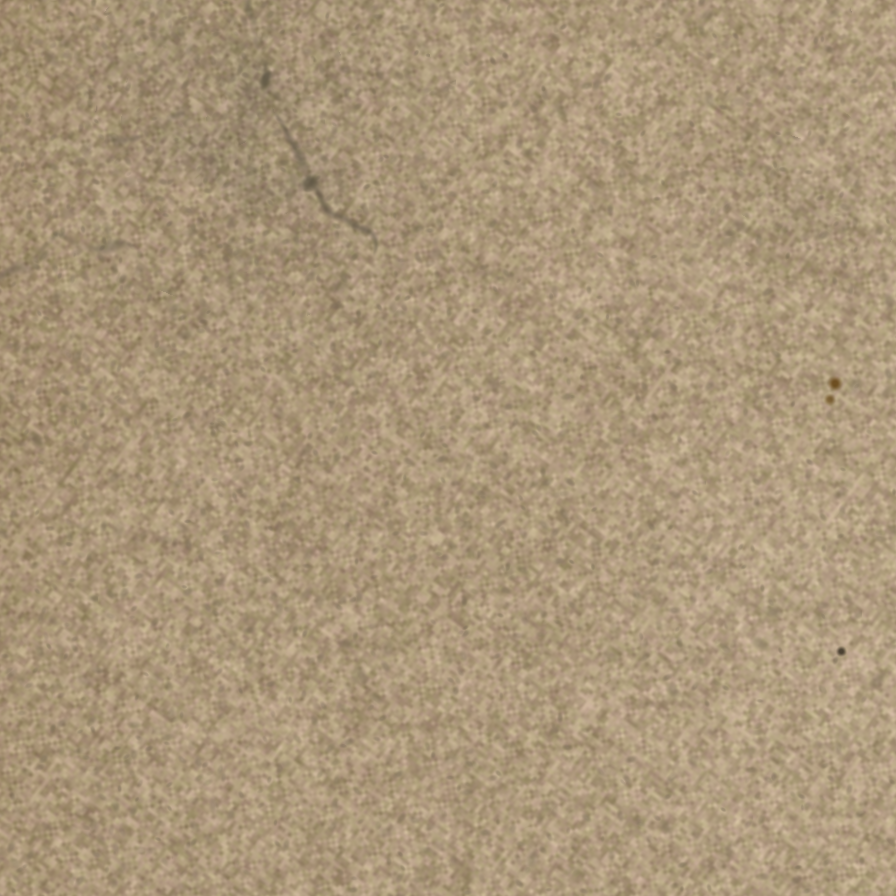
A three.js fragment shader for this texture:

```glsl
varying vec2 vUv;

const vec3 SHADE_TAN = vec3(0.645, 0.562, 0.443);
const vec3 LIGHT_TAN = vec3(0.720, 0.643, 0.528);
const vec3 STAIN_GREY = vec3(0.525, 0.475, 0.385);
const vec3 FLECK_GREY = vec3(0.46, 0.41, 0.33);
const vec3 VEIN_DARK = vec3(0.34, 0.31, 0.25);
const vec3 RUST = vec3(0.38, 0.25, 0.06);
const vec3 SOOT = vec3(0.22, 0.19, 0.14);

float hash(vec2 p) {
  vec3 q = fract(vec3(p.xyx) * 0.1031);
  q += dot(q, q.yzx + 33.33);
  return fract((q.x + q.y) * q.z);
}

float noise(vec2 p) {
  vec2 i = floor(p);
  vec2 f = fract(p);
  f = f * f * (3.0 - 2.0 * f);
  return mix(mix(hash(i), hash(i + vec2(1.0, 0.0)), f.x),
             mix(hash(i + vec2(0.0, 1.0)), hash(i + vec2(1.0, 1.0)), f.x), f.y);
}

// Noise centred on zero, with its lattice turned off the canvas axes
float grain(vec2 p, float frequency, float seed) {
  vec2 turned = mat2(0.8, 0.6, -0.6, 0.8) * p;
  return noise(turned * frequency + seed) - 0.5;
}

float fbm(vec2 p, float frequency, float seed) {
  float sum = 0.0;
  float weight = 1.0;
  for (int i = 0; i < 4; i++) {
    sum += weight * grain(p, frequency, seed + float(i) * 17.0);
    frequency *= 2.1;
    weight *= 0.55;
  }
  return sum;
}

float softDot(vec2 p, vec2 centre, float radius) {
  return 1.0 - smoothstep(radius * 0.2, radius, length(p - centre));
}

// Small elongated marks, one at most in each cell
float flecks(vec2 p, float cells, float density, float seed) {
  vec2 g = p * cells;
  float cover = 0.0;
  for (int y = -1; y <= 1; y++) {
    for (int x = -1; x <= 1; x++) {
      vec2 id = floor(g) + vec2(float(x), float(y));
      vec2 key = id + seed;
      vec2 d = g - id - vec2(hash(key + 3.7), hash(key + 8.1));
      float angle = 6.2832 * hash(key + 21.3);
      vec2 axis = vec2(cos(angle), sin(angle));
      d = vec2(dot(d, axis) * 0.6, dot(d, vec2(-axis.y, axis.x)));
      float size = mix(0.24, 0.50, hash(key + 31.9));
      float present = step(hash(key + 47.2), density);
      float strength = mix(0.3, 1.0, hash(key + 59.4));
      cover = max(cover, present * strength * softDot(d, vec2(0.0), size));
    }
  }
  return cover;
}

// Faint broken line between two points
float vein(vec2 p, vec2 a, vec2 b, float width) {
  vec2 ab = b - a;
  float t = clamp(dot(p - a, ab) / dot(ab, ab), 0.0, 1.0);
  float line = 1.0 - smoothstep(0.0, width, length(p - a - ab * t));
  return line * smoothstep(-0.4, 0.25, grain(p, 70.0, 80.0));
}

void main() {
  vec2 p = vUv;

  // Broad light, with a dim left edge
  float light = 0.48 + 0.52 * (p.x - 0.5) - 0.15 * (p.y - 0.5);
  light += 0.20 * fbm(p, 5.0, 11.0) - 0.25 * exp(-p.x * 14.0);
  vec3 color = mix(SHADE_TAN, LIGHT_TAN, light);

  // Grey stain at upper left and a fainter one at right
  vec2 fromStain = (p - vec2(0.27, 0.86)) / vec2(0.18, 0.20);
  float stain = exp(-dot(fromStain, fromStain));
  vec2 fromHaze = (p - vec2(0.87, 0.79)) / vec2(0.11, 0.09);
  float haze = stain + 0.35 * exp(-dot(fromHaze, fromHaze));
  color = mix(color, STAIN_GREY, clamp(haze * (0.28 + 0.45 * fbm(p, 20.0, 29.0)), 0.0, 0.6));

  // Paper grain and its fine pink and green mottling
  float tone = 0.145 * grain(p, 225.0, 5.0) + 0.105 * grain(p, 125.0, 43.0);
  tone += 0.045 * grain(p, 52.0, 67.0);
  color += tone * vec3(1.0, 0.98, 0.95);
  color += grain(p, 95.0, 101.0) * vec3(0.012, -0.012, 0.012);
  color += grain(p, 200.0, 131.0) * vec3(0.016, -0.014, 0.040);

  // Scattered flecks, denser in the stain
  float density = 0.10 + 0.12 * (1.0 - p.x) + 0.3 * haze;
  float marks = 0.48 * flecks(p, 85.0, density, 7.0);
  marks = max(marks, 0.40 * flecks(p, 55.0, density * 0.5, 90.0));
  color = mix(color, FLECK_GREY, marks);
  color = mix(color, LIGHT_TAN + 0.04, 0.5 * flecks(p, 75.0, 0.14, 150.0));

  // Wandering veins
  vec2 q = p + 0.018 * vec2(grain(p, 36.0, 3.0), grain(p, 36.0, 55.0));
  float veins = vein(q, vec2(0.275, 1.0), vec2(0.305, 0.90), 0.008);
  veins = max(veins, vein(q, vec2(0.305, 0.90), vec2(0.345, 0.79), 0.008));
  veins = max(veins, vein(q, vec2(0.345, 0.79), vec2(0.42, 0.72), 0.007));
  veins = max(veins, 0.8 * vein(q, vec2(0.0, 0.685), vec2(0.07, 0.735), 0.007));
  veins = max(veins, 0.8 * vein(q, vec2(0.07, 0.735), vec2(0.14, 0.72), 0.007));
  veins = max(veins, 0.8 * vein(q, vec2(0.13, 0.84), vec2(0.21, 0.872), 0.007));
  color = mix(color, VEIN_DARK, 0.5 * veins);

  // Dark knots along the main vein, then lone specks
  float knots = max(softDot(q, vec2(0.343, 0.79), 0.013), softDot(q, vec2(0.303, 0.91), 0.010));
  color = mix(color, VEIN_DARK, 0.65 * knots);
  color = mix(color, RUST, 0.85 * softDot(p, vec2(0.932, 0.572), 0.010));
  color = mix(color, RUST, 0.6 * softDot(p, vec2(0.926, 0.554), 0.008));
  color = mix(color, SOOT, 0.85 * softDot(p, vec2(0.939, 0.273), 0.007));

  gl_FragColor = vec4(color, 1.0);
}
```
